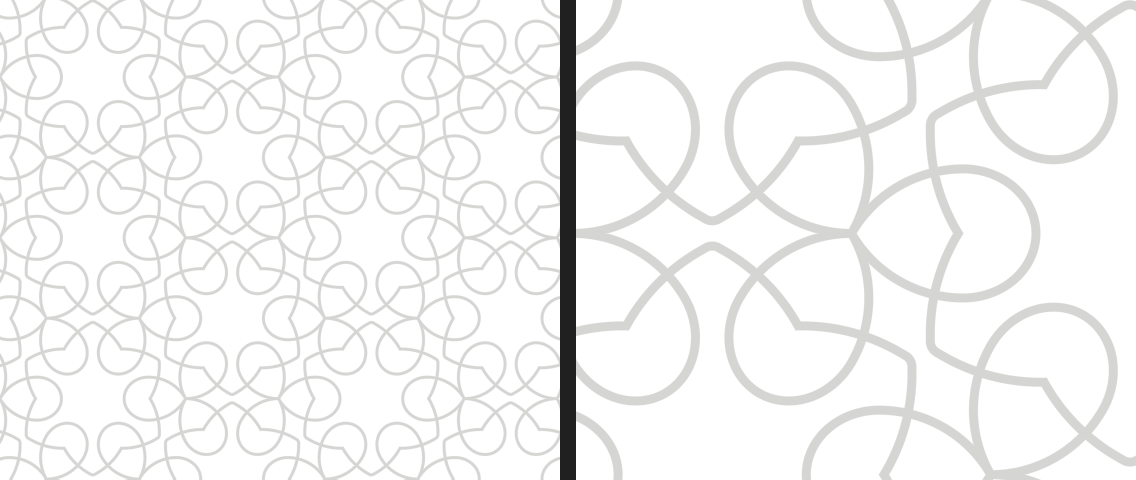
Left, the full canvas; right, a detail of the centre.
Write a Shadertoy shader that draws this pattern.

```glsl
// Grey line lattice of six-petalled flowers and rounded stars on a hexagonal grid.

// All lengths below are in units of the distance between flower centres.
const float SPACING = 0.2872;                  // centre distance / canvas width
const vec2  ORIGIN = vec2(0.568, 0.0136);      // one flower centre, from canvas middle
const float LINE_WIDTH = 0.0186;
const float PETAL_RADIUS = 0.2675;             // arc from petal tip to widest point
const float PETAL_INNER = 0.195;               // distance of rounded end from centre
const float STAR_SIDE = 0.414;                 // straight run beside the cell edge
const float STAR_CUSP = 0.356;                 // notch inside each petal
const float STAR_BEND = 0.2085;                // height where the side starts to curve
const float STAR_ROUND = 0.027;                // corner rounding
const vec3  PAPER = vec3(1.0);
const vec3  INK = vec3(0.835, 0.835, 0.827);

const float SQRT3 = 1.7320508;
const float SECTOR = 1.0471976;                // 60 degrees

// Offset from the nearest centre of the triangular lattice.
vec2 nearestCell(vec2 p) {
    vec2 period = vec2(SQRT3, 1.0);
    vec2 a = mod(p + 0.5 * period, period) - 0.5 * period;
    vec2 b = mod(p, period) - 0.5 * period;
    return dot(a, a) < dot(b, b) ? a : b;
}

// Fold the six mirrored sectors onto the one between 0 and 30 degrees.
vec2 foldSector(vec2 p) {
    float angle = abs(mod(atan(p.y, p.x) + 0.5 * SECTOR, SECTOR) - 0.5 * SECTOR);
    return length(p) * vec2(cos(angle), sin(angle));
}

// Petal outline: circular arc at the pointed tip, ellipse at the round end.
float petalDistance(vec2 p) {
    float halfWidth = 0.5 * PETAL_RADIUS;
    float widestX = 1.0 / SQRT3 - 0.5 * SQRT3 * PETAL_RADIUS;
    vec2 q = p - vec2(widestX, 0.0);
    if (q.x > 0.0) {
        return abs(length(q + vec2(0.0, halfWidth)) - PETAL_RADIUS);
    }
    vec2 radii = vec2(widestX - PETAL_INNER, halfWidth);
    float level = length(q / radii);
    return abs(level * (level - 1.0)) / max(length(q / (radii * radii)), 1e-4);
}

// Star outline: curved notch, straight side, rounded corner.
float starDistance(vec2 p) {
    vec2 corner = (STAR_SIDE - STAR_ROUND) * vec2(1.0, 1.0 / SQRT3);
    if (p.y > corner.y) {
        return abs(length(p - corner) - STAR_ROUND);
    }
    if (p.y > STAR_BEND) {
        return abs(p.x - STAR_SIDE);
    }
    float depth = STAR_SIDE - STAR_CUSP;
    float radius = (STAR_BEND * STAR_BEND + depth * depth) / (2.0 * depth);
    return abs(length(p - vec2(STAR_SIDE - radius, STAR_BEND)) - radius);
}

void mainImage(out vec4 fragColor, in vec2 fragCoord) {
    float pixel = 1.0 / (iResolution.x * SPACING);
    vec2 p = (fragCoord - 0.5 * iResolution.xy) * pixel - ORIGIN;
    vec2 q = foldSector(nearestCell(p));

    float edge = min(petalDistance(q), starDistance(q)) - 0.5 * LINE_WIDTH;
    float ink = 1.0 - smoothstep(-0.75 * pixel, 0.75 * pixel, edge);
    fragColor = vec4(mix(PAPER, INK, ink), 1.0);
}
```
